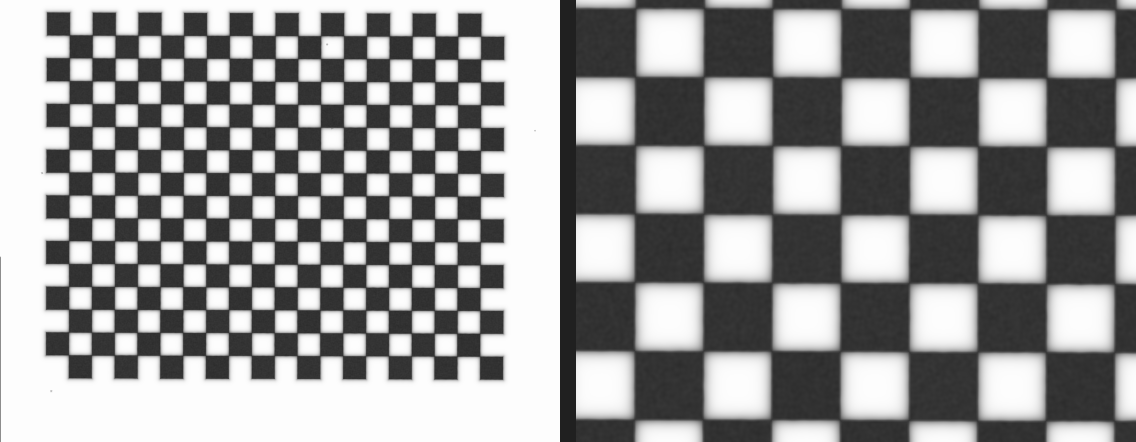
Left: the whole. Right: its middle third, enlarged.
Give the GLSL for this pattern, as a Shadertoy shader.

```glsl
// Scanned 20 by 16 checkerboard: grainy charcoal squares with soft grey halos on white paper.

const vec2 BOARD_COUNT = vec2(20.0, 16.0);
const vec2 BOARD_ORIGIN = vec2(0.1066, 0.0284); // top left, in canvas heights
const float CELL = 0.0517;                      // square pitch, in canvas heights
const float TILT = 0.003;                       // board rotation in radians
const float PAPER = 0.993;
const float INK = 0.197;

vec2 hash2(vec2 p) {
    p = vec2(dot(p, vec2(127.1, 311.7)), dot(p, vec2(269.5, 183.3)));
    return fract(sin(p) * 43758.5);
}

float gradientDot(vec2 corner, vec2 offset) {
    return dot(hash2(corner) * 2.0 - 1.0, offset);
}

float gradientNoise(vec2 p) {
    vec2 i = floor(p), f = fract(p);
    vec2 u = f * f * f * (f * (f * 6.0 - 15.0) + 10.0);
    vec2 e = vec2(1.0, 0.0);
    float top = mix(gradientDot(i, f), gradientDot(i + e.xy, f - e.xy), u.x);
    float bottom = mix(gradientDot(i + e.yx, f - e.yx), gradientDot(i + e.xx, f - e.xx), u.x);
    return mix(top, bottom, u.y);
}

float boxDistance(vec2 p, float halfSize) {
    vec2 d = abs(p) - halfSize;
    return length(max(d, 0.0)) + min(max(d.x, d.y), 0.0);
}

bool isDarkSquare(vec2 id, vec2 count) {
    bool onBoard = all(greaterThanEqual(id, vec2(0.0))) && all(lessThan(id, count));
    return onBoard && mod(id.x + id.y, 2.0) < 0.5;
}

vec2 toBoard(vec2 p, vec2 origin, float tilt, float cell) {
    float c = cos(tilt), s = sin(tilt);
    vec2 d = p - origin;
    return vec2(c * d.x + s * d.y, c * d.y - s * d.x) / cell;
}

// Board tone; q is in squares, pixel is the size of one pixel in squares.
float checkerTone(vec2 q, float pixel) {
    vec2 home = floor(q);
    float blur = max(0.03, 0.7 * pixel);
    float wobble = 0.008 * gradientNoise(q * 5.0);
    float light = PAPER, coverage = 0.0, inkTone = INK;
    for (int y = -1; y <= 1; y++) {
        for (int x = -1; x <= 1; x++) {
            vec2 id = home + vec2(x, y);
            if (!isDarkSquare(id, BOARD_COUNT)) continue;
            vec2 vary = hash2(id + 7.0) - 0.5;
            float d = boxDistance(q - id - 0.5 - 0.008 * vary, 0.496) + wobble;
            light *= 1.0 - 0.55 * exp(-max(d, 0.0) / 0.062);
            float ink = 1.0 - smoothstep(-blur, blur, d);
            if (ink > coverage) inkTone = INK + 0.012 * vary.x;
            coverage = max(coverage, ink);
        }
    }
    float grain = 0.028 * gradientNoise(q * 13.0) + 0.018 * gradientNoise(q * 5.3 + 40.0);
    return mix(light, inkTone + grain, coverage);
}

// Sparse dust, at most one speck per region.
float dustMask(vec2 p, float regions, float pixel) {
    vec2 g = p * regions;
    vec2 id = floor(g);
    vec2 pick = hash2(id + 31.0);
    vec2 offset = (fract(g) - 0.2 - 0.6 * hash2(id + 3.0)) / regions;
    float radius = mix(0.001, 0.0035, pick.y * pick.y);
    float d = length(offset) - radius * (1.0 + 0.7 * gradientNoise(p * 350.0));
    float strength = step(pick.x, 0.2) * mix(0.65, 0.3, pick.y);
    return strength * (1.0 - smoothstep(-pixel, pixel, d));
}

// Thin scanner shadow along the lower left edge.
float edgeLine(vec2 p, float width, float start, float pixel) {
    float across = 1.0 - smoothstep(width - 0.5 * pixel, width + 0.5 * pixel, p.x);
    return across * smoothstep(start - pixel, start + pixel, p.y);
}

void mainImage(out vec4 fragColor, in vec2 fragCoord) {
    // Canvas heights, measured from the top left
    vec2 p = vec2(fragCoord.x, iResolution.y - fragCoord.y) / iResolution.y;
    float pixel = 1.0 / iResolution.y;

    vec2 q = toBoard(p, BOARD_ORIGIN, TILT, CELL);
    float tone = checkerTone(q, pixel / CELL);

    // Dust and scanner edge
    tone = mix(tone, min(tone, 0.3), dustMask(p, 6.0, pixel));
    tone = mix(tone, 0.5, edgeLine(p, 0.0018, 0.581, pixel));

    fragColor = vec4(vec3(clamp(tone, 0.0, 1.0)), 1.0);
}
```
